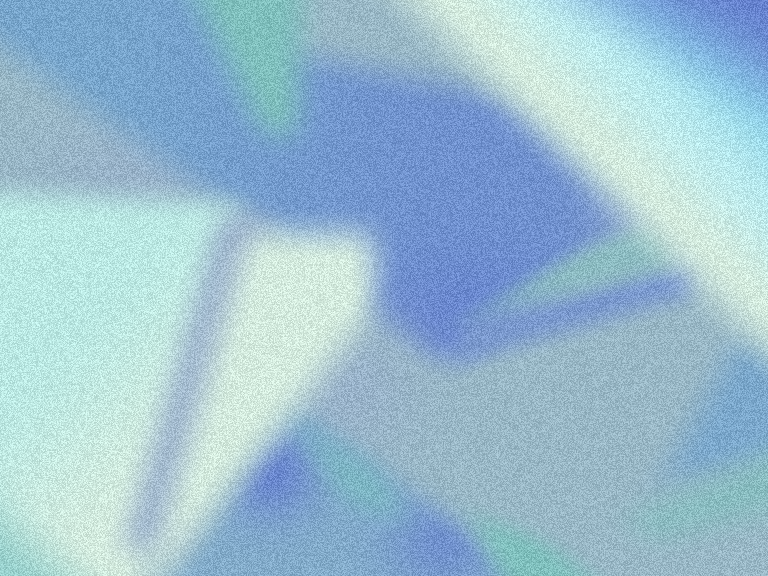
A Shadertoy shader for this background:

```glsl
#define GRAIN_CELLS 768.0
#define GRAIN_AMOUNT 0.17
#define BLUR 0.048
#define SLATE vec3(0.60, 0.72, 0.775)
#define SKY vec3(0.47, 0.65, 0.80)
#define BLUE vec3(0.44, 0.57, 0.81)
#define DEEP vec3(0.40, 0.51, 0.81)
#define LILAC vec3(0.60, 0.69, 0.80)
#define GREEN vec3(0.50, 0.75, 0.74)
#define MINT vec3(0.73, 0.91, 0.89)
#define CREAM vec3(0.83, 0.92, 0.87)
#define CYAN vec3(0.57, 0.84, 0.92)

float hash(vec2 cell) {
    vec3 q = fract(vec3(cell.xyx) * 0.1031);
    q += dot(q, q.yzx + 33.33);
    return fract((q.x + q.y) * q.z);
}

// Signed distance to the line a-b, positive on its left
float side(vec2 p, vec2 a, vec2 b) {
    vec2 dir = normalize(b - a);
    return dir.x * (p.y - a.y) - dir.y * (p.x - a.x);
}

float softSide(vec2 p, vec2 a, vec2 b, float blur) {
    return smoothstep(-blur, blur, side(p, a, b));
}

// Blurred convex quad, corners counter-clockwise
float quad(vec2 p, vec2 a, vec2 b, vec2 c, vec2 d, float blur) {
    return softSide(p, a, b, blur) * softSide(p, b, c, blur)
         * softSide(p, c, d, blur) * softSide(p, d, a, blur);
}

float glow(vec2 p, vec2 center, vec2 radius) {
    vec2 q = (p - center) / radius;
    return exp(-dot(q, q));
}

// Central blue mass with the green wedge above it
vec3 paintCenter(vec3 col, vec2 p) {
    col = mix(col, LILAC, 0.6 * glow(p, vec2(0.25, 0.70), vec2(0.18, 0.12)));
    vec3 blue = mix(SKY, BLUE, smoothstep(0.1, 0.85, p.x));
    float mass = quad(p, vec2(-0.17, 1.04), vec2(0.78, 0.37), vec2(1.12, 0.627), vec2(0.90, 0.83), BLUR);
    float corner = quad(p, vec2(-0.17, 1.04), vec2(0.35, 0.72), vec2(0.52, 0.90), vec2(0.30, 1.2), BLUR);
    col = mix(col, blue, max(mass, corner));
    col = mix(col, DEEP, 0.8 * mass * glow(p, vec2(0.80, 0.42), vec2(0.18, 0.13)));
    col = mix(col, LILAC, 0.35 * mass * glow(p, vec2(1.08, 0.62), vec2(0.07)));
    float wedge = quad(p, vec2(0.30, 1.08), vec2(0.46, 0.76), vec2(0.515, 0.765), vec2(0.53, 1.08), BLUR);
    return mix(col, GREEN, wedge);
}

// Streaks and soft patches on the right
vec3 paintRight(vec3 col, vec2 p) {
    float blueStreak = quad(p, vec2(0.80, 0.44), vec2(0.80, 0.37), vec2(1.21, 0.49), vec2(1.20, 0.55), 0.032);
    col = mix(col, mix(BLUE, LILAC, 0.25), blueStreak);
    float greenStreak = quad(p, vec2(0.84, 0.46), vec2(1.18, 0.54), vec2(1.14, 0.61), vec2(1.04, 0.585), 0.032);
    col = mix(col, mix(SLATE, GREEN, 0.5), greenStreak);
    float bluePatch = quad(p, vec2(1.28, 0.41), vec2(1.15, 0.165), vec2(1.40, 0.20), vec2(1.42, 0.36), BLUR);
    col = mix(col, mix(SKY, SLATE, 0.1), bluePatch);
    float greenPatch = quad(p, vec2(1.09, 0.10), vec2(1.12, 0.06), vec2(1.42, 0.13), vec2(1.40, 0.24), BLUR);
    return mix(col, mix(SLATE, GREEN, 0.65), greenPatch);
}

// Blue slope and green leaves along the bottom
vec3 paintBottom(vec3 col, vec2 p) {
    col = mix(col, LILAC, 0.65 * glow(p, vec2(0.60, 0.33), vec2(0.13)));
    float slope = quad(p, vec2(0.52, 0.31), vec2(0.22, -0.08), vec2(1.05, -0.075), vec2(0.79, 0.11), BLUR);
    col = mix(col, mix(SKY, SLATE, 0.35), slope);
    col = mix(col, DEEP, 0.9 * slope * glow(p, vec2(0.47, 0.18), vec2(0.08)));
    col = mix(col, DEEP, 0.65 * slope * glow(p, vec2(0.77, 0.06), vec2(0.10, 0.09)));
    float leaf = quad(p, vec2(0.52, 0.26), vec2(0.60, 0.12), vec2(0.70, 0.10), vec2(0.67, 0.18), 0.04);
    col = mix(col, mix(SKY, GREEN, 0.6), leaf);
    float lowLeaf = quad(p, vec2(0.82, 0.10), vec2(0.90, -0.06), vec2(1.10, -0.07), vec2(0.94, 0.07), 0.035);
    return mix(col, GREEN, lowLeaf);
}

// Pale sheet, lilac fold and cream sail on the left
vec3 paintLeft(vec3 col, vec2 p) {
    vec3 pale = mix(MINT, CREAM, smoothstep(-0.35, 0.15, p.x - p.y));
    float sheet = quad(p, vec2(-0.1, 0.67), vec2(-0.1, -0.1), vec2(0.22, -0.1), vec2(0.42, 0.645), 0.04);
    col = mix(col, pale, sheet);
    float corner = quad(p, vec2(-0.1, 0.19), vec2(-0.2, -0.1), vec2(0.1, -0.2), vec2(0.22, -0.09), 0.07);
    col = mix(col, mix(GREEN, MINT, 0.4), corner);
    float fold = quad(p, vec2(0.385, 0.63), vec2(0.215, 0.05), vec2(0.315, 0.04), vec2(0.475, 0.62), 0.045);
    col = mix(col, LILAC, fold);
    float sail = quad(p, vec2(0.43, 0.595), vec2(0.245, -0.04), vec2(0.655, 0.47), vec2(0.645, 0.595), 0.05);
    return mix(col, CREAM, sail);
}

// Diagonal beam, cream to cyan to deep blue
vec3 paintBeam(vec3 col, vec2 p) {
    float depth = side(p, vec2(0.712, 1.0), vec2(1.333, 0.40));
    vec3 beam = mix(CREAM, vec3(0.74, 0.92, 0.93), smoothstep(0.04, 0.18, depth));
    beam = mix(beam, CYAN, smoothstep(0.15, 0.31, depth));
    beam = mix(beam, DEEP, smoothstep(-0.09, 0.13, side(p, vec2(1.05, 1.0), vec2(1.333, 0.84))));
    return mix(col, beam, smoothstep(-0.06, 0.05, depth));
}

void mainImage(out vec4 fragColor, in vec2 fragCoord) {
    vec2 p = fragCoord / iResolution.y;
    vec3 col = paintCenter(SLATE, p);
    col = paintRight(col, p);
    col = paintBottom(col, p);
    col = paintLeft(col, p);
    col = paintBeam(col, p);

    // Fine grain
    col += GRAIN_AMOUNT * (hash(floor(p * GRAIN_CELLS)) - 0.5);
    fragColor = vec4(clamp(col, 0.0, 1.0), 1.0);
}
```
